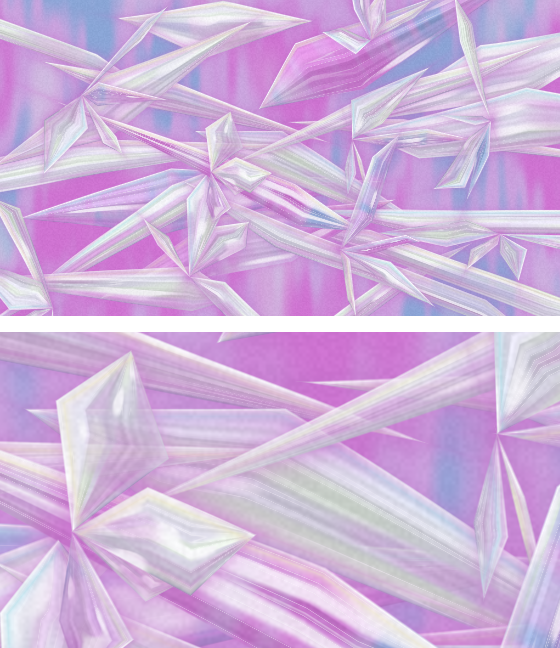
Top: the whole. Bottom: its middle third, enlarged.
Write a WebGL 2 fragment shader that draws this texture.

```glsl
#version 300 es
precision highp float;
// Crumpled iridescent film: a streaky blue, pink and orchid sheet lies under
// translucent pale folds. Each fold is a kinked spindle whose creases run from
// tip to tip; long ribbons come first, then small fans around shared knots.
uniform vec2 u_resolution;
out vec4 fragColor;

const vec3 BLUE = vec3(0.54, 0.65, 0.84);
const vec3 LILAC = vec3(0.79, 0.64, 0.87);
const vec3 ORCHID = vec3(0.81, 0.45, 0.82);
const vec3 BLUSH = vec3(0.83, 0.74, 0.86);
const vec3 PALE = vec3(0.84, 0.84, 0.89);
const vec3 MINT = vec3(0.86, 0.90, 0.86);
const vec3 CREAM = vec3(0.93, 0.91, 0.76);
const vec3 AQUA = vec3(0.66, 0.89, 0.92);
const vec3 DUSK = vec3(0.47, 0.43, 0.64);
const vec3 GLINT = vec3(0.98, 0.98, 0.99);

float hash21(vec2 p) {
  vec3 a = fract(p.xyx * 0.1031);
  a += dot(a, a.yzx + 33.33);
  return fract((a.x + a.y) * a.z);
}

vec4 hash41(float n) {
  vec4 a = fract(vec4(n) * vec4(0.1031, 0.1030, 0.0973, 0.1099));
  a += dot(a, a.wzxy + 33.33);
  return fract((a.xxyz + a.yzzw) * a.zywx);
}

float noise(vec2 p) {
  vec2 i = floor(p), f = fract(p);
  f = f * f * (3.0 - 2.0 * f);
  float low = mix(hash21(i), hash21(i + vec2(1, 0)), f.x);
  float high = mix(hash21(i + vec2(0, 1)), hash21(i + vec2(1, 1)), f.x);
  return mix(low, high, f.y);
}

vec2 turn(vec2 p, float angle) {
  float c = cos(angle), s = sin(angle);
  return vec2(c * p.x + s * p.y, c * p.y - s * p.x);
}

// Smooth sheet with soft, mostly upright colour streaks
vec3 film(vec2 p) {
  float tone = 0.55 * noise(p * vec2(4.0, 2.6) + 7.0)
             + 0.28 * noise(p * vec2(13.0, 3.5) + 31.0)
             + 0.17 * noise(p * vec2(34.0, 8.0) + 53.0);
  vec3 c = mix(BLUE, LILAC, smoothstep(0.27, 0.46, tone));
  c = mix(c, ORCHID, smoothstep(0.47, 0.68, tone));
  float haze = smoothstep(0.55, 0.9, noise(p * vec2(7.0, 4.0) + 90.0));
  return mix(c, PALE, 0.45 * haze);
}

// One fold from its tip at q = 0 along +x; size is length and half width
vec3 addFold(vec3 under, vec2 q, vec2 size, float seed, float soft) {
  vec4 r = hash41(seed * 3.7 + 11.0);
  vec4 s = hash41(seed * 5.3 + 71.0);
  float x = q.x / size.x;
  vec2 kink = mix(vec2(0.15), vec2(0.85), r.xy);
  vec2 span = size.y * mix(vec2(0.2), vec2(1.0), r.zw)
            * min(x / kink, (1.0 - x) / (1.0 - kink));
  float top = span.x - q.y, bottom = span.y + q.y;
  float d = min(top, bottom);
  if (d < -0.07) return under;
  float inside = smoothstep(-soft, soft, d);
  float width = max(span.x + span.y, 0.001);
  float t = clamp(bottom / width, 0.0, 1.0);
  float clear = smoothstep(0.004, 0.04, width);

  // Facets and creases follow t, so they converge on both tips
  float band = noise(vec2(t * 4.5, x * 2.0) + seed * 7.3);
  float fine = noise(vec2(t * 20.0, x * 3.0) + seed * 3.1);
  float veil = noise(vec2(t * 3.5, x * 2.5) + seed * 5.7);
  vec3 fill = mix(BLUSH, PALE, smoothstep(0.2, 0.42, band));
  fill = mix(fill, MINT, smoothstep(0.56, 0.78, band));
  fill = mix(fill, film(q * 1.3 + seed), 0.85 * step(0.8, s.x));
  float facet = smoothstep(-soft, soft, (t - mix(0.25, 0.75, s.y)) * width);
  fill += clear * (0.09 * (facet - 0.5) + 0.13 * (fine - 0.5));
  float crease = 1.0 - smoothstep(0.0, 0.07, abs(fine - 0.5));
  fill = mix(fill, GLINT, 0.4 * clear * crease * smoothstep(0.4, 0.7, veil));
  float flare = smoothstep(0.66, 0.85, noise(vec2(t * 6.0, x * 5.0) + seed * 9.1));
  fill = mix(fill, GLINT, 0.8 * flare * clear);

  // Coloured fringe, bright upper rim and dusky lower rim
  float along = noise(vec2(x * 6.0, seed * 2.3));
  vec3 fringe = mix(CREAM, AQUA, smoothstep(0.35, 0.65, s.z));
  fill = mix(fill, fringe, 0.6 * exp(-abs(top - 0.009) / 0.005));
  fill = mix(fill, ORCHID, 0.5 * exp(-abs(bottom - 0.01) / 0.006) * along);
  fill = mix(fill, DUSK, 0.6 * exp(-abs(bottom) / 0.0025) * smoothstep(0.35, 0.7, along));
  fill = mix(fill, GLINT, exp(-abs(top - 0.002) / 0.003) * smoothstep(0.1, 0.5, along));

  vec3 shade = mix(ORCHID, DUSK, 0.25 * s.w);
  under = mix(under, shade, 0.35 * exp(min(d, 0.0) / 0.013));
  float opacity = mix(0.6, 0.97, smoothstep(0.2, 0.5, veil));
  opacity = max(opacity, exp(-max(d, 0.0) / 0.005));
  return mix(under, fill, inside * opacity);
}

void main() {
  vec2 p = gl_FragCoord.xy / u_resolution.y;
  vec2 extent = vec2(u_resolution.x / u_resolution.y, 1.0);
  float soft = max(0.0014, 0.75 / u_resolution.y);
  vec3 color = film(p);
  vec2 bent = p + 0.035 * (vec2(noise(p * 2.6), noise(p * 2.6 + 40.0)) - 0.5);

  // Long ribbons sweeping across the sheet
  for (int i = 0; i < 20; i++) {
    float n = float(i);
    vec4 r = hash41(n + 17.0);
    vec2 center = fract(n * vec2(0.7549, 0.5698) + 0.3 + 0.12 * r.xy) * extent;
    vec2 size = vec2(mix(0.6, 1.3, r.z), mix(0.06, 0.16, r.w));
    vec2 q = turn(bent - center, mix(-0.45, 0.6, r.x));
    color = addFold(color, q + vec2(size.x * 0.5, 0.0), size, n + 1.0, soft);
  }

  // Small fans: four folds leave each knot in different directions
  for (int i = 0; i < 36; i++) {
    float n = float(i), knot = floor(n / 4.0);
    vec4 r = hash41(n + 137.0), k = hash41(knot + 211.0);
    vec2 tip = fract(knot * vec2(0.7549, 0.5698) + 0.55 + 0.1 * k.xy) * extent;
    vec2 size = vec2(mix(0.13, 0.42, r.x), mix(0.03, 0.1, r.y));
    float angle = k.z * 6.283 + mod(n, 4.0) * 0.85 + 0.6 * r.z;
    color = addFold(color, turn(bent - tip, angle), size, n + 41.0, soft);
  }

  float grain = noise(p * 260.0) - 0.5;
  fragColor = vec4(clamp(color + 0.035 * grain, 0.0, 1.0), 1.0);
}
```
